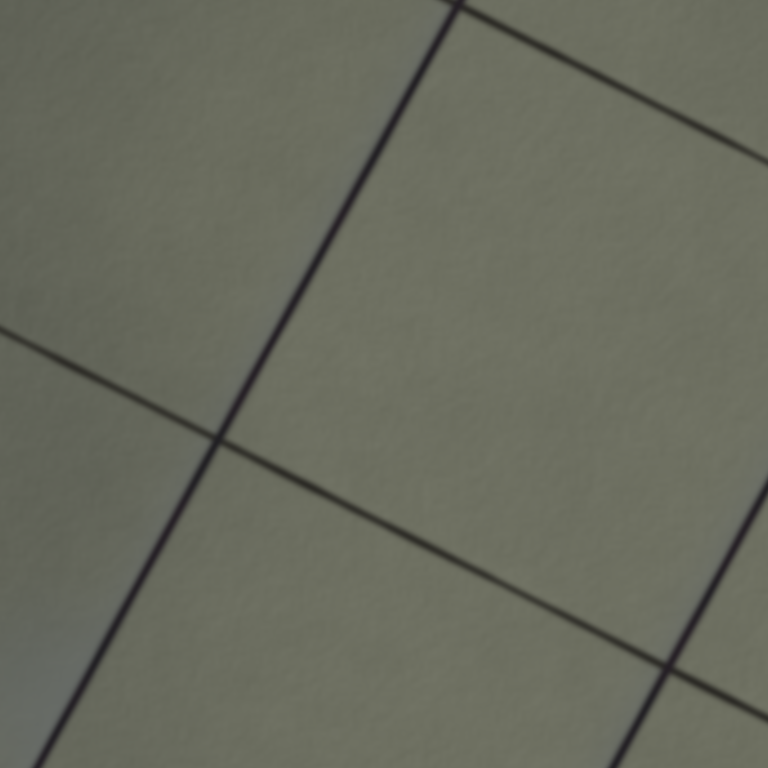
Give the GLSL for this pattern, as a Shadertoy shader.

```glsl
// Large grey-green square tiles laid at a slant, with thin dark joints and faint grain.

const vec2 CROSSING = vec2(0.284, 0.427);   // one joint crossing
const vec2 TILE_U = vec2(0.586, -0.297);    // tile edge along the shallow joints
const vec2 TILE_V = vec2(0.3125, 0.5664);   // tile edge along the steep joints

const vec3 TILE_COLOR = vec3(0.428, 0.436, 0.378);
const vec3 SHADE_COLOR = vec3(0.375, 0.385, 0.340);
const vec3 SHEEN_COLOR = vec3(0.405, 0.425, 0.420);
const vec3 STEEP_JOINT = vec3(0.125, 0.120, 0.135);
const vec3 SHALLOW_JOINT = vec3(0.175, 0.170, 0.150);

float hash(vec2 p) {
    vec3 q = fract(vec3(p.xyx) * 0.1031);
    q += dot(q, q.yzx + 33.33);
    return fract((q.x + q.y) * q.z);
}

float valueNoise(vec2 p) {
    vec2 cell = floor(p);
    vec2 f = fract(p);
    f = f * f * (3.0 - 2.0 * f);
    float low = mix(hash(cell), hash(cell + vec2(1.0, 0.0)), f.x);
    float high = mix(hash(cell + vec2(0.0, 1.0)), hash(cell + 1.0), f.x);
    return mix(low, high, f.y);
}

float fbm(vec2 p, int octaves) {
    float sum = 0.0;
    float weight = 0.5;
    for (int i = 0; i < octaves; i++) {
        sum += weight * (valueNoise(p) - 0.5);
        p = p * 2.03 + 17.3;
        weight *= 0.5;
    }
    return sum;
}

// Soft line profile, never narrower than about a pixel
float softLine(float dist, float width, float pixel) {
    float w = max(width, pixel);
    return exp(-dist * dist / (w * w));
}

// Sheen that fades away on one side of a joint
float edgeSheen(float dist, float reach) {
    return smoothstep(-0.002, 0.006, dist) * exp(-max(dist, 0.0) / reach);
}

vec3 tileSurface(vec2 p, vec2 tile) {
    // Broad light falling off towards the left, darkest at the lower left
    float shade = 0.85 * (1.0 - smoothstep(-0.1, 0.48, p.x));
    shade += 0.35 * (1.0 - smoothstep(0.0, 0.45, length(p - vec2(0.0, 0.38))));
    shade += 0.25 * smoothstep(0.75, 1.05, p.y);
    shade += 0.5 * fbm(p * 5.0, 3);
    vec3 color = mix(TILE_COLOR, SHADE_COLOR, clamp(shade, 0.0, 1.0));

    // Slight tone change per tile, mottling and fine embossed grain
    color += 0.010 * (hash(tile + 40.0) - 0.5);
    color += 0.018 * fbm(p * 28.0, 3);
    vec2 grain = p * 85.0;
    float relief = fbm(grain, 2) - fbm(grain + vec2(0.45, -0.45), 2);
    return color + 0.022 * relief;
}

void mainImage(out vec4 fragColor, in vec2 fragCoord) {
    float pixel = 1.0 / min(iResolution.x, iResolution.y);
    vec2 p = fragCoord * pixel;

    // Slanted grid coordinates and signed distances to the nearest joints
    mat2 basis = mat2(TILE_U, TILE_V);
    vec2 grid = inverse(basis) * (p - CROSSING);
    vec2 spacing = determinant(basis) / vec2(length(TILE_V), length(TILE_U));
    vec2 dist = (fract(grid + 0.5) - 0.5) * spacing;
    dist += 0.0015 * vec2(fbm(p.yx * 9.0, 2), fbm(p * 9.0 + 5.0, 2));

    vec3 color = tileSurface(p, floor(grid));

    // Cool reflection left of steep joints, pale bevel above shallow ones
    float coolSide = edgeSheen(-dist.x, 0.022);
    color = mix(color, SHEEN_COLOR, 0.7 * coolSide);
    float lowerLeft = 1.0 - smoothstep(0.02, 0.2, length(p - vec2(0.07, 0.08)));
    color = mix(color, SHEEN_COLOR, 0.5 * lowerLeft * step(dist.x, 0.0));
    color += 0.022 * edgeSheen(dist.y - 0.005, 0.006);

    // Joints vary in width and depth along their length
    float wear = fbm(grid * 9.0 + 3.0, 3);
    float steep = softLine(dist.x, 0.0066 + 0.0012 * wear, pixel);
    float shallow = softLine(dist.y, 0.0060 + 0.0020 * wear, pixel);
    float depth = clamp(0.88 + 0.5 * wear, 0.0, 1.0);
    vec3 tint = vec3(0.02, 0.0, 0.01) * valueNoise(grid * 12.0);
    color = mix(color, SHALLOW_JOINT, shallow * depth);
    color = mix(color, STEEP_JOINT + tint, 0.96 * steep);

    fragColor = vec4(clamp(color, 0.0, 1.0), 1.0);
}
```
